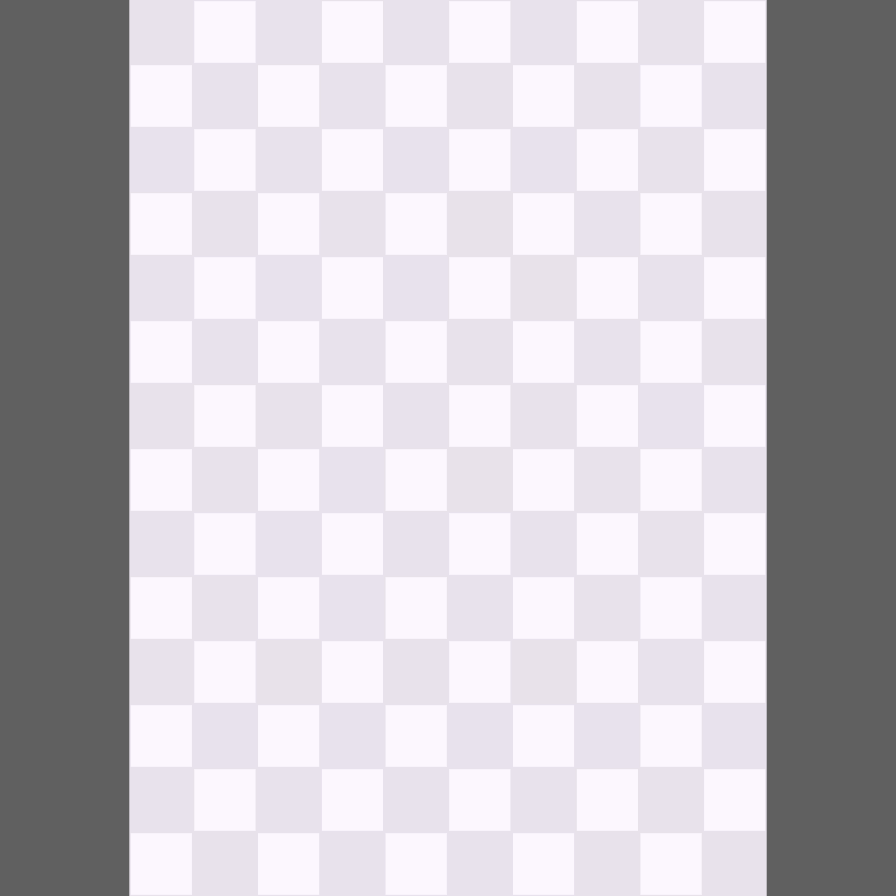
This pattern is drawn by a WebGL 1 fragment shader. Its source:

```glsl
precision highp float;
// Lavender checkerboard panel, 10 by 14 cells, between two plain grey side bands.
// Pale squares sit slightly inset on a darker lavender ground, so neighbouring
// dark cells join at the corners; a hash shifts each dark cell's tint a little.

uniform vec2 u_resolution;

float hash(vec2 cell) {
    vec3 p = fract(vec3(cell.xyx) * 0.1031);
    p += dot(p, p.yzx + 33.33);
    return fract((p.x + p.y) * p.z);
}

// Signed distance to an axis-aligned square centred on the origin
float squareDistance(vec2 p, float halfSize) {
    vec2 d = abs(p) - halfSize;
    return length(max(d, 0.0)) + min(max(d.x, d.y), 0.0);
}

// Antialiased coverage of the inside of a shape
float coverage(float dist, float pixel) {
    return 1.0 - smoothstep(-0.5 * pixel, 0.5 * pixel, dist);
}

void main() {
    // Grid units: one cell is 1 by 1, with the canvas centre on a cell corner
    vec2 centred = (gl_FragCoord.xy - 0.5 * u_resolution) / u_resolution.y;
    vec2 grid = centred * vec2(14.06, 14.0);
    float pixel = 14.0 / u_resolution.y;

    vec2 cell = floor(grid);
    vec2 local = fract(grid) - 0.5;

    // Dark cells, some faintly greyer than others
    vec3 lavender = mix(vec3(0.910, 0.885, 0.930), vec3(0.908, 0.886, 0.918),
                        hash(cell + 40.0));

    // Pale inset squares on alternate cells
    float isPale = 1.0 - mod(cell.x + cell.y, 2.0);
    float pale = isPale * coverage(squareDistance(local, 0.48), pixel);
    vec3 panel = mix(lavender, vec3(0.988, 0.969, 0.998), pale);

    // Grey bands left and right of the ten columns
    float inPanel = coverage(abs(grid.x) - 5.0, pixel);
    gl_FragColor = vec4(mix(vec3(0.378), panel, inPanel), 1.0);
}
```
